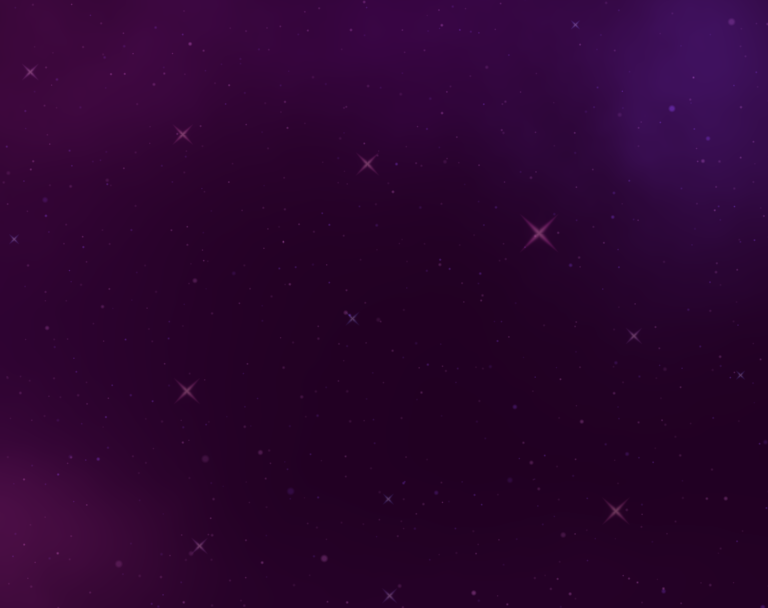
Reproduce this background procedurally as a WebGL 1 fragment shader.

```glsl
precision highp float;
// Dark violet night sky: soft nebula glows bent by fractal noise,
// several jittered grids of faint round stars, and a loop of
// diagonal four-pointed sparkles with tapering arms.

uniform vec2 u_resolution;

float hash(vec2 p) {
  vec3 q = fract(p.xyx * vec3(0.1031, 0.1030, 0.0973));
  q += dot(q, q.yzx + 33.33);
  return fract((q.x + q.y) * q.z);
}

float valueNoise(vec2 p) {
  vec2 cell = floor(p);
  vec2 f = fract(p);
  f = f * f * (3.0 - 2.0 * f);
  float bottom = mix(hash(cell), hash(cell + vec2(1.0, 0.0)), f.x);
  float top = mix(hash(cell + vec2(0.0, 1.0)), hash(cell + 1.0), f.x);
  return mix(bottom, top, f.y);
}

float fbm(vec2 p) {
  float sum = 0.0;
  float amplitude = 0.5;
  for (int i = 0; i < 5; i++) {
    sum += amplitude * valueNoise(p);
    p = mat2(1.6, 1.2, -1.2, 1.6) * p + 7.3;
    amplitude *= 0.5;
  }
  return sum;
}

float glow(vec2 p, vec2 center, vec2 radius) {
  vec2 d = (p - center) / radius;
  return exp(-dot(d, d));
}

vec3 nebula(vec2 p, float aspect) {
  float cloud = fbm(p * 4.0 + 11.0);
  vec2 q = p + 0.2 * (vec2(cloud, fbm(p * 3.0 + 31.0)) - 0.48);
  vec3 light = vec3(0.095, 0.026, 0.082) * glow(q, vec2(0.06, 0.92), vec2(0.36, 0.28));
  light += vec3(0.082, 0.018, 0.120) * glow(q, vec2(0.62, 1.02), vec2(0.44, 0.23));
  light += vec3(0.105, 0.062, 0.215) * glow(q, vec2(aspect - 0.1, 0.86), vec2(0.24, 0.28));
  light += vec3(0.035, 0.006, 0.045) * glow(q, vec2(0.0, 0.45), vec2(0.36, 0.40));
  light += vec3(0.140, 0.048, 0.110) * glow(q, vec2(0.02, 0.09), vec2(0.23, 0.20));
  light += vec3(0.018, 0.004, 0.022) * glow(q, vec2(0.70, 0.0), vec2(0.60, 0.12));
  return vec3(0.130, 0.001, 0.134) + light * (0.65 + 0.7 * cloud);
}

// One faint round star in some cells of a jittered grid
vec3 dotStars(vec2 p, float cells, float density, float maxRadius, float pixel) {
  vec2 grid = p * cells;
  vec2 id = floor(grid) + cells * 3.0;
  vec2 center = 0.2 + 0.6 * vec2(hash(id + 17.0), hash(id + 53.0));
  float dist = length(fract(grid) - center) / cells;
  float radius = maxRadius * mix(0.45, 1.0, hash(id + 71.0));
  float blur = pixel + 0.25 * radius;
  float cover = 1.0 - smoothstep(radius - blur, radius + blur, dist);
  float bright = mix(0.3, 1.0, pow(hash(id + 91.0), 2.0));
  vec3 tint = mix(vec3(0.25, 0.15, 0.24), vec3(0.16, 0.10, 0.31), step(0.65, hash(id + 37.0)));
  return tint * cover * bright * step(hash(id), density);
}

// Two crossed diagonal arms that narrow and fade towards their tips
vec3 sparkle(vec2 d, float size, vec3 tint, float pixel) {
  vec2 q = abs(vec2(d.x + d.y, d.x - d.y)) * 0.7071;
  float along = max(q.x, q.y) / size;
  float across = min(q.x, q.y);
  float fade = max(1.0 - along, 0.0);
  float width = 0.075 * size * fade + 0.6 * pixel;
  float arm = fade * exp(-across * across / (width * width));
  float core = exp(-9.0 * dot(d, d) / (size * size));
  vec3 armTint = mix(tint, vec3(0.27, 0.25, 0.20), 0.7 * core);
  return armTint * arm + 0.10 * tint * core;
}

void main() {
  float pixel = 1.0 / u_resolution.y;
  float aspect = u_resolution.x * pixel;
  vec2 p = gl_FragCoord.xy * pixel;
  vec3 color = nebula(p, aspect);

  // Fine dust, then fewer and larger stars
  color += dotStars(p, 31.0, 0.36, 0.0013, pixel);
  color += dotStars(p + 0.37, 23.0, 0.36, 0.0018, pixel);
  color += dotStars(p + 0.71, 13.0, 0.25, 0.0034, pixel);
  color += dotStars(p + 0.13, 7.0, 0.12, 0.0056, pixel);

  // Sparkles spread evenly by an additive sequence with some jitter
  for (int i = 0; i < 14; i++) {
    float n = float(i);
    vec2 jitter = vec2(hash(vec2(n, 3.0)), hash(vec2(n, 8.0))) - 0.5;
    vec2 center = fract(vec2(0.72, 0.65) + n * vec2(0.7549, 0.5698) + 0.1 * jitter);
    float kind = hash(vec2(n, 21.0));
    float size = i == 0 ? 0.046 : mix(0.011, 0.034, kind);
    vec3 tint = mix(vec3(0.10, 0.14, 0.27), vec3(0.27, 0.12, 0.20), smoothstep(0.25, 0.5, kind));
    if (i == 0) tint = vec3(0.36, 0.11, 0.27);
    color += sparkle(p - center * vec2(aspect, 1.0), size, tint, pixel);
  }

  gl_FragColor = vec4(color, 1.0);
}
```
